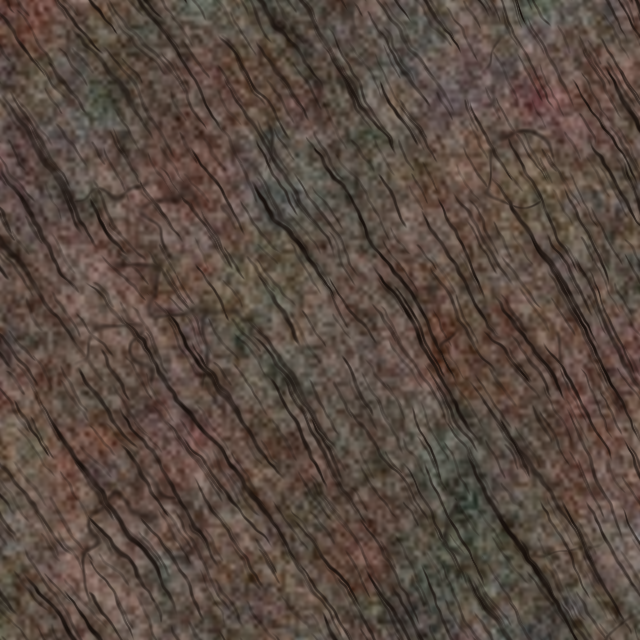
Reproduce this texture procedurally as a Shadertoy shader.

```glsl
const vec3 BARK = vec3(0.372, 0.315, 0.280);
const vec3 CRACK = vec3(0.085, 0.055, 0.040);
const vec3 RED_TINT = vec3(0.060, -0.012, -0.018);
const vec3 MOSS_TINT = vec3(-0.030, 0.012, 0.000);
const vec3 OCHRE_TINT = vec3(0.045, 0.012, -0.045);
const vec3 VIOLET_TINT = vec3(-0.025, -0.028, 0.018);

vec3 hash3(vec2 p) {
    vec3 q = fract(p.xyx * vec3(0.1031, 0.1030, 0.0973));
    q += dot(q, q.yxz + 33.33);
    return fract((q.xxy + q.yzz) * q.zyx);
}

// Value noise centred on zero
float noise(vec2 p) {
    vec2 cell = floor(p);
    vec2 f = fract(p);
    f = f * f * (3.0 - 2.0 * f);
    float low = mix(hash3(cell).x, hash3(cell + vec2(1, 0)).x, f.x);
    float high = mix(hash3(cell + vec2(0, 1)).x, hash3(cell + vec2(1, 1)).x, f.x);
    return mix(low, high, f.y) - 0.5;
}

// Bent grain coordinates: x across the fibres, y along them
vec2 grainSpace(vec2 p) {
    float across = 0.78 * p.x + 0.57 * p.y + 0.14 * p.x * p.x;
    float along = 0.53 * p.x - 0.85 * p.y;
    across += 0.022 * noise(p * 8.0) + 0.010 * noise(p * 24.0 + 7.0);
    across += 0.004 * noise(p * 70.0 + 3.0);
    return vec2(across, along);
}

// Scattered tapering cracks, one per elongated cell
float cracks(vec2 q, vec2 cellSize, float halfWidth, float softness, float seed) {
    float ink = 0.0;
    vec2 home = floor(q / cellSize);
    for (int j = -1; j <= 1; j++) {
        for (int i = -1; i <= 1; i++) {
            vec2 cell = home + vec2(i, j);
            vec3 place = hash3(cell + seed);
            vec3 style = hash3(cell + seed + 57.0);
            vec2 d = q - (cell + place.xy) * cellSize;
            d.x += d.y * (style.x - 0.5) * 0.16;
            float reach = cellSize.y * mix(0.25, 0.62, style.y);
            float taper = 1.0 - pow(abs(d.y) / reach, 2.0);
            float width = halfWidth * mix(0.6, 1.2, place.z) * max(taper, 0.0);
            float line = 1.0 - smoothstep(width * 0.4, width + softness, abs(d.x));
            float strength = mix(0.5, 1.0, style.z) * smoothstep(0.0, 0.35, taper);
            ink = max(ink, line * strength);
        }
    }
    return ink;
}

// Curved hairlines that wander across the fibres
float hairlines(vec2 p, float scale, float width) {
    float level = abs(noise(p * scale) + 0.25 * noise(p * scale * 3.0));
    float mask = smoothstep(0.06, 0.24, noise(p * scale * 0.8 + 31.0));
    return mask * (1.0 - smoothstep(0.0, width * scale, level));
}

// Broad patches of colour with finer speckle inside
float patches(vec2 p, float seed) {
    return noise(p * 7.0 + seed) + 0.7 * noise(p * 19.0 + seed) + 0.6 * noise(p * 62.0 + seed);
}

vec3 barkColor(vec2 p, vec2 q) {
    float shade = 0.17 * noise(p * 140.0) + 0.14 * noise(q * vec2(110.0, 55.0) + 11.0);
    shade += 0.09 * noise(p * 38.0 + 5.0) + 0.07 * noise(p * 6.0 + 23.0);
    shade += 0.10 * noise(q * vec2(22.0, 5.0) + 41.0);
    vec3 color = BARK + shade;
    color += RED_TINT * patches(p, 13.0);
    color += MOSS_TINT * patches(p, 47.0);
    color += OCHRE_TINT * max(patches(p, 83.0), 0.0);
    color += VIOLET_TINT * max(patches(p, 119.0), 0.0);
    return color;
}

void mainImage(out vec4 fragColor, in vec2 fragCoord) {
    vec2 p = fragCoord / iResolution.y;
    float softness = 0.0012 + 0.8 / iResolution.y;
    vec2 q = grainSpace(p);
    vec3 color = barkColor(p, q);

    // Long fissures, medium cracks and fine fibres
    float ink = cracks(q, vec2(0.095, 0.34), 0.0034, softness, 101.0);
    ink = max(ink, 0.85 * cracks(q, vec2(0.060, 0.19), 0.0024, softness, 211.0));
    ink = max(ink, 0.45 * cracks(q, vec2(0.032, 0.09), 0.0016, softness, 317.0));
    ink = max(ink, 0.55 * hairlines(p, 11.0, 0.0045));
    ink *= 0.85 + 0.6 * noise(p * 55.0 + 17.0);

    // Dim shoulders beside the fissures
    float shoulder = cracks(q, vec2(0.095, 0.34), 0.007, 0.012, 101.0);
    color *= 1.0 - 0.16 * shoulder;
    color = mix(color, CRACK, clamp(ink, 0.0, 0.95));
    fragColor = vec4(clamp(color, 0.0, 1.0), 1.0);
}
```
